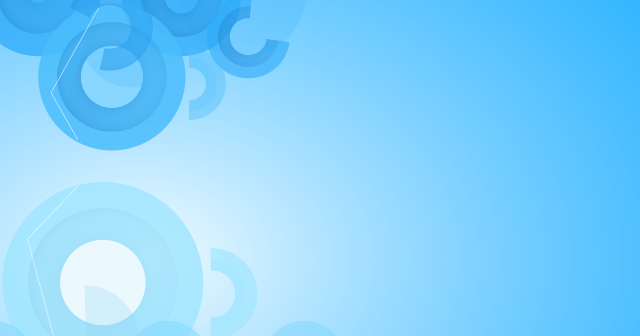
Write a Shadertoy shader that draws this background.

```glsl
#define GLOW_CENTER vec2(0.42, 0.23)
#define GLOW_STRETCH 1.4
#define DEEP_BLUE vec3(0.18, 0.67, 0.98)
#define RING_BLUE vec3(0.29, 0.74, 0.99)
#define SHADE_BLUE vec3(0.12, 0.49, 0.78)
#define PALE_BLUE vec3(0.62, 0.90, 1.00)
#define MIST_BLUE vec3(0.58, 0.83, 0.94)
#define LINE_WIDTH 0.0012
#define FULL_TURN 4.0

float fill(float d) {
    return clamp(0.5 - d * iResolution.y, 0.0, 1.0);
}

// Signed distance to a ring, limited to an arc around a heading
float arcRing(vec2 q, float inner, float outer, float heading, float halfAngle) {
    float r = length(q);
    float ring = max(r - outer, inner - r);
    vec2 dir = vec2(cos(heading), sin(heading));
    float turn = acos(clamp(dot(q, dir) / max(r, 1e-4), -1.0, 1.0));
    return max(ring, (turn - halfAngle) * r);
}

float segment(vec2 p, vec2 a, vec2 b) {
    vec2 ab = b - a;
    return length(p - a - ab * clamp(dot(p - a, ab) / dot(ab, ab), 0.0, 1.0));
}

float halfPlane(vec2 p, vec2 a, vec2 b) {
    vec2 n = normalize(b - a);
    return dot(p - a, vec2(n.y, -n.x));
}

void paint(inout vec3 col, vec3 tint, float d, float alpha) {
    col = mix(col, tint, fill(d) * alpha);
}

// Tinted ring with soft shadows along both rims
void shadedRing(inout vec3 col, vec2 q, float inner, float outer,
                float heading, float halfAngle, vec3 shade, float strength) {
    float r = length(q);
    float rims = exp(-abs(outer - r) * 45.0) + 0.8 * exp(-abs(r - inner) * 40.0);
    float side = 0.8 - 0.35 * q.x / outer;
    float alpha = strength * (0.25 + 0.55 * rims) * side;
    paint(col, shade, arcRing(q, inner, outer, heading, halfAngle), alpha);
}

vec3 background(vec2 p) {
    float d = length((p - GLOW_CENTER) * vec2(1.0, GLOW_STRETCH));
    float light = clamp(0.95 - 0.5 * d + 0.05 * d * d, 0.18, 1.0);
    return vec3(light, 0.64 + 0.365 * light, 1.0);
}

void upperGroup(inout vec3 col, vec2 p) {
    vec2 main = p - vec2(0.333, 0.771);
    vec2 corner = p - vec2(0.112, 1.02);
    vec2 hook = p - vec2(0.325, 0.92);
    vec2 top = p - vec2(0.54, 1.01);
    vec2 small = p - vec2(0.739, 0.891);
    vec2 crescent = p - vec2(0.565, 0.75);

    // Faint veil in the upper right of the group
    paint(col, DEEP_BLUE, length(p - vec2(0.72, 1.02)) - 0.19, 0.18);

    // Discs behind
    paint(col, DEEP_BLUE, length(corner) - 0.187, 0.75);
    shadedRing(col, corner, 0.03, 0.12, 0.0, FULL_TURN, SHADE_BLUE, 0.45);
    paint(col, DEEP_BLUE, length(top) - 0.177, 0.75);
    shadedRing(col, top, 0.05, 0.12, 0.0, FULL_TURN, SHADE_BLUE, 0.65);

    // Large ring
    paint(col, RING_BLUE, length(main) - 0.219, 0.85);
    shadedRing(col, main, 0.092, 0.163, 0.0, FULL_TURN, SHADE_BLUE, 0.5);
    paint(col, vec3(0.56, 0.85, 1.0), length(main) - 0.092, 0.9);
    paint(col, RING_BLUE, max(length(main) - 0.092, length(p - vec2(0.39, 0.89)) - 0.15), 0.3);
    float facet = max(arcRing(main, 0.092, 0.163, 0.0, FULL_TURN),
                      halfPlane(p, vec2(0.195, 0.69), vec2(0.275, 0.94)));
    paint(col, RING_BLUE, facet, 0.25);

    // Open rings
    float hookShape = arcRing(hook, 0.065, 0.13, 0.45, 2.24);
    paint(col, DEEP_BLUE, hookShape, 0.5);
    shadedRing(col, hook, 0.065, 0.13, 0.45, 2.24, SHADE_BLUE, 0.3);
    paint(col, DEEP_BLUE, arcRing(small, 0.055, 0.124, 3.82, 2.33), 0.6);
    shadedRing(col, small, 0.055, 0.09, 3.82, 2.33, SHADE_BLUE, 0.4);
    paint(col, RING_BLUE, arcRing(crescent, 0.048, 0.107, 0.0, 1.6), 0.4);
    paint(col, RING_BLUE, arcRing(crescent, 0.048, 0.08, 0.0, 1.6), 0.18);
}

void lowerGroup(inout vec3 col, vec2 p) {
    vec2 main = p - vec2(0.306, 0.159);
    vec2 crescent = p - vec2(0.63, 0.125);

    paint(col, PALE_BLUE, length(main) - 0.299, 0.8);
    shadedRing(col, main, 0.127, 0.222, 0.0, FULL_TURN, MIST_BLUE, 0.6);
    paint(col, vec3(0.95, 0.985, 1.0), length(main) - 0.127, 0.9);
    paint(col, MIST_BLUE, arcRing(p - vec2(0.256, -0.005), 0.0, 0.155, 0.8, 0.8), 0.28);
    paint(col, PALE_BLUE, arcRing(crescent, 0.07, 0.136, 0.0, 1.6), 0.65);
    paint(col, PALE_BLUE, arcRing(crescent, 0.07, 0.1, 0.0, 1.6), 0.35);

    // Discs rising from the lower edge
    for (int i = 0; i < 3; i++) {
        float x = -0.02 + 0.405 * float(i) + 0.115 * step(0.5, float(i));
        paint(col, vec3(0.5, 0.84, 1.0), length(p - vec2(x, -0.08)) - 0.125, 0.5);
    }
}

void mainImage(out vec4 fragColor, in vec2 fragCoord) {
    vec2 p = fragCoord / iResolution.y;
    vec3 col = background(p);
    upperGroup(col, p);
    lowerGroup(col, p);

    // Thin bent highlights
    float upper = min(segment(p, vec2(0.293, 0.975), vec2(0.152, 0.724)),
                      segment(p, vec2(0.152, 0.724), vec2(0.231, 0.585)));
    float lower = min(segment(p, vec2(0.231, 0.445), vec2(0.082, 0.289)),
                      segment(p, vec2(0.082, 0.289), vec2(0.159, 0.0)));
    paint(col, vec3(1.0), min(upper, lower) - LINE_WIDTH, 0.6);
    fragColor = vec4(col, 1.0);
}
```
